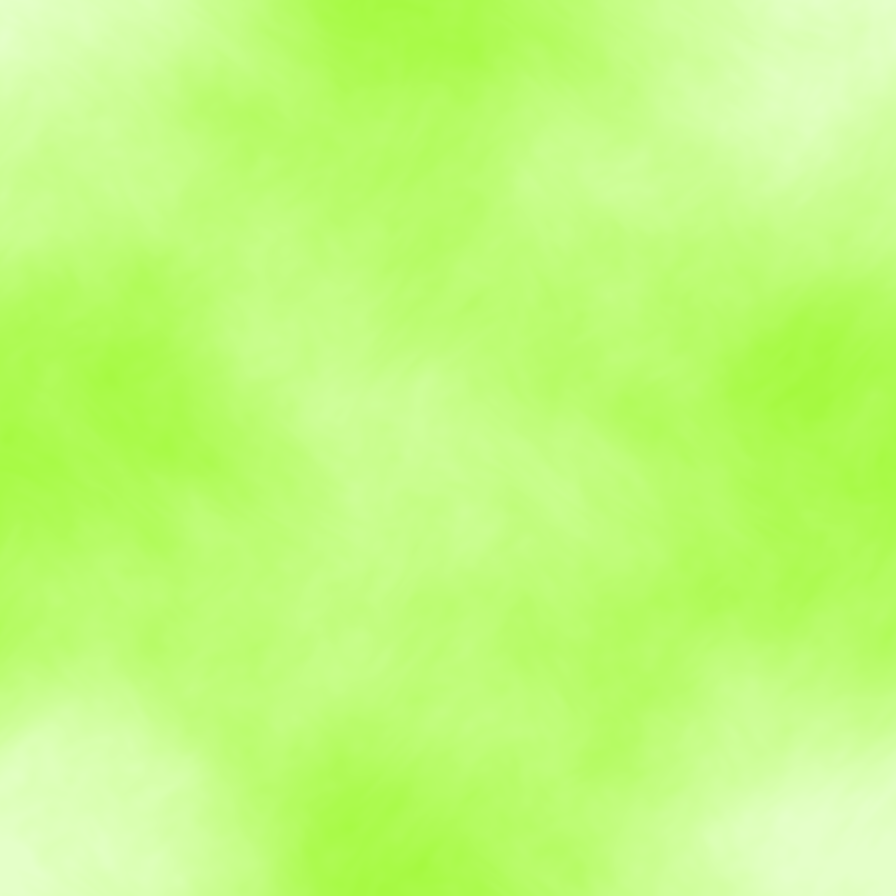
Write a Shadertoy shader that draws this texture.

```glsl
// Soft lime-green cloud haze with pale corners, seamlessly tiling.

const float TAU = 6.2831853;

// Three pseudo-random values per wave: direction, length, phase
vec3 waveHash(float n) {
    return fract(sin(n * vec3(12.99, 78.23, 39.35) + 1.7) * 4375.85);
}

// Broad light and dark areas: one period across the canvas
float broadShade(vec2 p) {
    vec2 a = TAU * (p - vec2(0.97, 0.0));
    return 0.10 * cos(a.x) + 0.18 * cos(a.y)
         + 0.20 * cos(a.x + a.y) + 0.26 * cos(a.x - a.y);
}

// Layered sines with whole-number wave vectors, so every layer wraps
float cloudDetail(vec2 p) {
    float sum = 0.0;
    float amplitude = 0.040;
    float frequency = 2.3;
    for (int octave = 0; octave < 5; octave++) {
        for (int i = 0; i < 8; i++) {
            vec3 h = waveHash(float(octave * 8 + i));
            float angle = TAU * 0.5 * (float(i) + h.x) / 8.0;
            vec2 wave = round(frequency * (0.9 + 0.6 * h.y) * vec2(cos(angle), sin(angle)));
            sum += amplitude * sin(TAU * (dot(wave, p) + h.z));
        }
        // Bend the finer layers so they do not read as ripples
        p += 0.06 / frequency * sin(TAU * (floor(frequency) * p.yx + vec2(0.13, 0.62)));
        amplitude *= 0.57;
        frequency *= 2.0;
    }
    return sum;
}

void mainImage(out vec4 fragColor, in vec2 fragCoord) {
    vec2 uv = fragCoord / iResolution.xy;

    float paleness = 0.44 + broadShade(uv) + cloudDetail(uv);
    paleness = clamp(paleness, -0.22, 1.18);

    vec3 deepLime = vec3(0.67, 0.98, 0.30);
    vec3 paleLime = vec3(0.86, 1.00, 0.71);
    fragColor = vec4(clamp(mix(deepLime, paleLime, paleness), 0.0, 1.0), 1.0);
}
```
